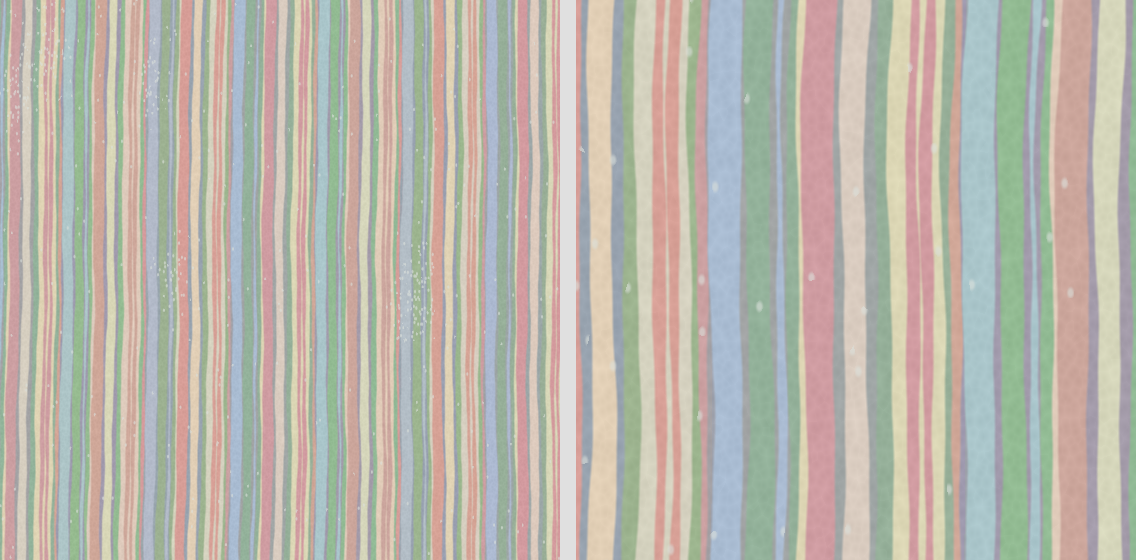
Left, the full canvas; right, a detail of the centre.
Reproduce this pattern procedurally as a Shadertoy shader.

```glsl
const int STRIPES = 21;

// Left edge of each stripe, as a fraction of one repeat
const float EDGE[STRIPES] = float[](
    0.0, 0.122, 0.142, 0.242, 0.262, 0.290, 0.306, 0.345, 0.369, 0.488, 0.522,
    0.617, 0.655, 0.710, 0.777, 0.820, 0.837, 0.878, 0.918, 0.952, 0.986);

// 0 blue, 1 violet grey, 2 green, 3 cream, 4 pink
const int INK[STRIPES] = int[](
    0, 1, 2, 1, 0, 1, 2, 3, 4, 1, 3, 1, 2, 3, 4, 3, 4, 3, 2, 4, 1);

const vec3 PALETTE[5] = vec3[](
    vec3(0.68, 0.75, 0.80), vec3(0.62, 0.63, 0.67), vec3(0.59, 0.71, 0.58),
    vec3(0.86, 0.82, 0.73), vec3(0.82, 0.63, 0.61));

vec2 hash2(vec2 p) {
    vec3 q = fract(p.xyx * vec3(0.1031, 0.103, 0.0973));
    q += dot(q, q.yzx + 33.33);
    return fract((q.xx + q.yz) * q.zy);
}

// x: distance to the nearest cell point, y: random value of that cell
vec2 cellular(vec2 p) {
    vec2 cell = floor(p), nearest = vec2(9.0, 0.0);
    for (int j = -1; j <= 1; j++)
    for (int i = -1; i <= 1; i++) {
        vec2 c = cell + vec2(i, j);
        vec2 r = hash2(c + 50.0);
        float d = length(c + r - p);
        if (d < nearest.x) nearest = vec2(d, fract(r.x * 7.0 + r.y * 13.0));
    }
    return nearest;
}

// Hand-drawn waver of one stripe edge along its length
float waver(float y, float stripe, float repeat) {
    float s = stripe * 2.4 + repeat * 0.6;
    return 0.006 * sin(y * 17.0 + s) + 0.004 * sin(y * 41.0 + s * 2.7)
         + 0.002 * sin(y * 97.0 + s * 4.1);
}

vec3 stripes(vec2 p, float blur) {
    float id = floor(p.x), u = p.x - id;
    vec3 col = PALETTE[INK[STRIPES - 1]];
    for (int i = 0; i <= STRIPES; i++) {
        int k = i % STRIPES;
        float wrap = float(i / STRIPES);
        float edge = EDGE[k] + wrap + waver(p.y, float(k), id + wrap);
        // Slight change of tint from repeat to repeat
        vec3 ink = PALETTE[INK[k]];
        ink += 0.025 * sin(float(k) * 3.1 + (id + wrap) * 1.9 + vec3(0, 2, 4));
        col = mix(col, ink, smoothstep(-blur, blur, u - edge));
    }
    return col;
}

void mainImage(out vec4 fragColor, in vec2 fragCoord) {
    vec2 uv = fragCoord / iResolution.xy;

    // Lean towards the left side and a slow sway shared by neighbouring stripes
    vec2 p = uv;
    p.x -= 0.013 * (1.0 - uv.x) * (uv.y - 0.5);
    p.x += 0.0016 * sin(uv.y * 9.0 + uv.x * 5.0) + 0.0008 * sin(uv.y * 23.0 + 1.0);
    p.x = (p.x - 0.1107) * 6.6;
    vec3 col = stripes(p, 0.004 + 5.0 / iResolution.x);

    // Watercolour mottling and paper grain
    vec2 mottle = cellular(uv * vec2(90.0, 60.0));
    vec2 grain = cellular(uv * vec2(210.0, 170.0));
    col += 0.022 * (mottle.x - 0.45) + 0.035 * (grain.x - 0.45);
    col += 0.012 * (grain.y - 0.5);

    // Worn patches, broken into pale flakes
    vec3 patches[5] = vec3[](vec3(0.085, 0.91, 0.06), vec3(0.27, 0.85, 0.05),
        vec3(0.745, 0.46, 0.075), vec3(0.03, 0.84, 0.05), vec3(0.31, 0.50, 0.05));
    float wear = 0.012;
    for (int i = 0; i < 5; i++) {
        vec2 d = (uv - patches[i].xy) * vec2(2.2, 1.0) / patches[i].z;
        wear += 0.5 * exp(-dot(d, d));
    }
    vec2 flake = cellular(uv * vec2(190.0, 120.0) + 300.0);
    float chip = step(flake.y, wear) * smoothstep(0.55, 0.15, flake.x);
    col = mix(col, vec3(0.86, 0.88, 0.86), 0.6 * chip + 0.12 * min(wear, 1.0));

    fragColor = vec4(clamp(col, 0.0, 1.0), 1.0);
}
```
